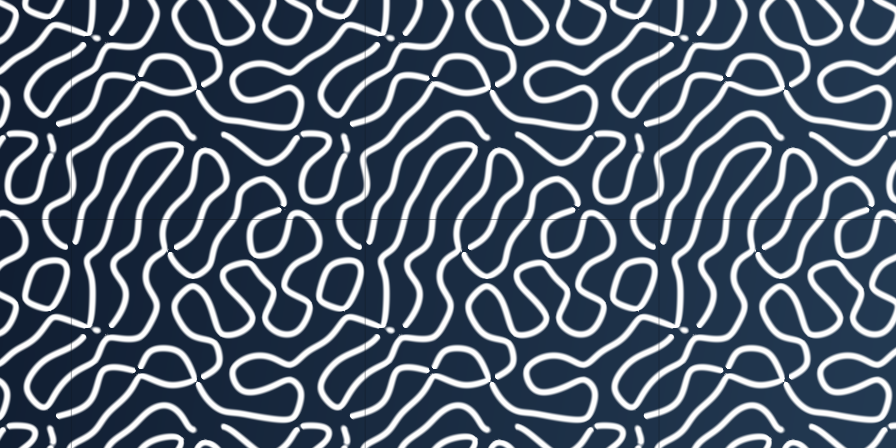
A WebGL 2 fragment shader for this pattern:

```glsl
#version 300 es
precision highp float;
// Seamless tiles of white meandering labyrinth lines on a navy gradient.

uniform vec2 u_resolution;
out vec4 fragColor;

const float TAU = 6.2831853;

// Layout, in canvas heights
const vec2 TILE_SIZE = vec2(0.656, 0.652);
const vec2 TILE_ORIGIN = vec2(0.159, 0.510);
const float SEAM_WIDTH = 0.0022;
const float SEAM_OPACITY = 0.4;
const float EDGE_SOFTNESS = 0.0038;

// Line shape, in tile sizes
const float LINE_HALF_WIDTH = 0.0107;
const float SLOPE_FLOOR = 16.0;    // keeps steps short where the field is flat
const float CUT_RADIUS = 25.0;     // range of slopes where lines are cut open
const float CUT_ANGLE = 2.2;
const float CUT_SHARPNESS = 0.002;

// Wave ring that forms the labyrinth
const int MAX_WAVE = 5;
const float RING_MIN = 25.5;       // squared wave numbers
const float RING_MAX = 35.0;
const float FLOW_STRENGTH = 0.6;
const float SEED = 3.7;

const vec3 NAVY_DARK = vec3(0.065, 0.117, 0.195);
const vec3 NAVY_LIGHT = vec3(0.135, 0.222, 0.318);
const vec3 LINE_COLOR = vec3(0.995);
const vec3 SEAM_COLOR = vec3(0.05, 0.08, 0.12);

float hash(vec2 p) {
    return fract(sin(dot(p, vec2(127.1, 311.7)) + SEED) * 43758.55);
}

// Preferred line direction as a vector of twice its angle:
// upright at the tile border, slanted inside, falling at the lower right.
vec2 doubledFlow(vec2 p) {
    float level = -0.25 - 0.75 * cos(TAU * p.y);
    float turn = 0.5 + 0.5 * sin(TAU * p.y);
    float slant = 0.35 + 0.8 * turn * cos(TAU * (p.x - 0.2));
    return vec2(level, slant);
}

// Periodic sum of waves of similar length: value in x, gradient in yz.
vec3 labyrinth(vec2 p) {
    vec2 flow = doubledFlow(p);
    vec3 field = vec3(0.0);
    for (int i = 0; i <= MAX_WAVE; i++) {
        for (int j = -MAX_WAVE; j <= MAX_WAVE; j++) {
            if (i == 0 && j <= 0) continue;
            vec2 k = vec2(float(i), float(j));
            float k2 = dot(k, k);
            if (k2 < RING_MIN || k2 > RING_MAX) continue;
            // Favour waves that run across the local flow
            vec2 doubledWave = vec2(k.x * k.x - k.y * k.y, 2.0 * k.x * k.y) / k2;
            float weight = 1.0 - FLOW_STRENGTH * dot(doubledWave, flow);
            float phase = TAU * (dot(k, p) + hash(k));
            field += weight * vec3(cos(phase), -TAU * k * sin(phase));
        }
    }
    return field;
}

// Distance to the zero contour, with one of two close lines cut open.
float lineDistance(vec2 p) {
    vec2 q = p;
    vec3 field = labyrinth(q);
    for (int i = 0; i < 2; i++) {
        float slope2 = max(dot(field.yz, field.yz), SLOPE_FLOOR * SLOPE_FLOOR);
        q -= field.yz * field.x / slope2;
        field = labyrinth(q);
    }
    float slope = max(length(field.yz), SLOPE_FLOOR);
    float across = distance(p, q) + abs(field.x) / slope;
    // Slopes on either side of a crossing are opposite, so only one is cut
    vec2 cutCenter = CUT_RADIUS * vec2(cos(CUT_ANGLE), sin(CUT_ANGLE));
    float pastEnd = max(0.0, CUT_RADIUS - distance(field.yz, cutCenter)) * CUT_SHARPNESS;
    return length(vec2(across, pastEnd));
}

void main() {
    vec2 p = gl_FragCoord.xy / u_resolution.y;
    float pixel = 1.0 / u_resolution.y;
    vec2 tile = fract((p - TILE_ORIGIN) / TILE_SIZE);

    // Background gradient
    vec2 uv = gl_FragCoord.xy / u_resolution;
    float shade = clamp(uv.x + 0.08 * (0.5 - uv.y), 0.0, 1.0);
    vec3 color = mix(NAVY_DARK, NAVY_LIGHT, shade);

    // Meandering lines
    float soft = max(EDGE_SOFTNESS, 0.75 * pixel);
    float edge = (lineDistance(tile) - LINE_HALF_WIDTH) * TILE_SIZE.x;
    color = mix(color, LINE_COLOR, 1.0 - smoothstep(-soft, soft, edge));

    // Hairline seams between tiles
    vec2 toSeam = min(tile, 1.0 - tile) * TILE_SIZE;
    float seamEdge = min(toSeam.x, toSeam.y) - 0.5 * SEAM_WIDTH;
    float seam = 1.0 - smoothstep(-0.5 * pixel, 0.5 * pixel, seamEdge);
    color = mix(color, SEAM_COLOR, SEAM_OPACITY * seam);

    fragColor = vec4(color, 1.0);
}
```
